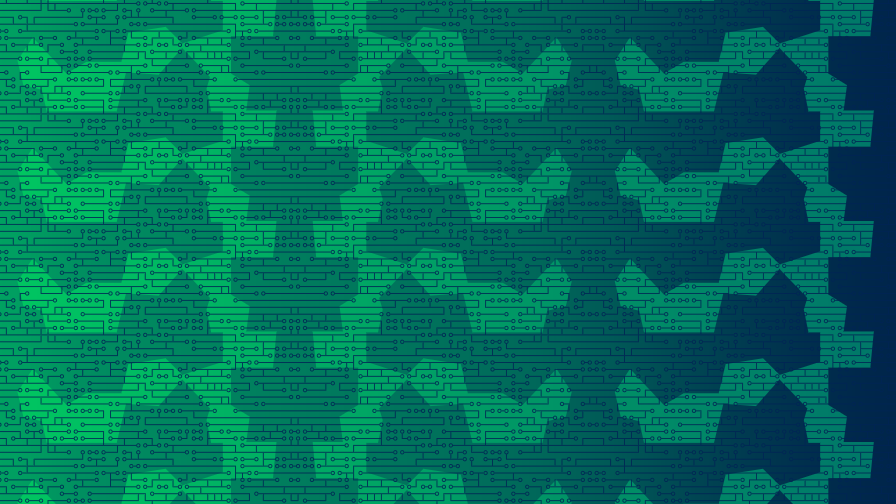
Write a WebGL 2 fragment shader that draws this pattern.

```glsl
#version 300 es
precision highp float;
// Mirrored columns and stacked rows of angular polygon bands on a green to navy ramp,
// overlaid with fine circuit traces. Bands are polygon distances; traces come from
// hashed links between grid nodes, with a ring wherever a trace ends.
uniform vec2 u_resolution;
out vec4 fragColor;

const vec2 TILE = vec2(256.0, 94.7);  // the canvas is 432 units tall
const vec2 GRID = vec2(43.0, 16.0);   // circuit nodes per tile

float hash(vec2 p) {
  return fract(sin(dot(p, vec2(127.1, 311.7))) * 43758.55);
}

// Signed distance to a closed polygon, negative inside
float polygonDistance(vec2 p, vec2 v[14]) {
  float d = dot(p - v[0], p - v[0]);
  float side = 1.0;
  for (int i = 0, j = 13; i < 14; j = i, i++) {
    vec2 e = v[j] - v[i];
    vec2 w = p - v[i];
    vec2 b = w - e * clamp(dot(w, e) / dot(e, e), 0.0, 1.0);
    d = min(d, dot(b, b));
    bvec3 c = bvec3(p.y >= v[i].y, p.y < v[j].y, e.x * w.y > e.y * w.x);
    if (all(c) || all(not(c))) side = -side;
  }
  return side * sqrt(d);
}

// Both halves of the band: the low horned piece and the upright stem
float bandDistance(vec2 p) {
  vec2 horned[14] = vec2[14](
    vec2(28, 32), vec2(15, 52), vec2(20, 73), vec2(36, 77), vec2(40, 95.5),
    vec2(100, 95.5), vec2(108, 62), vec2(136, 64), vec2(158, 39), vec2(142, 23),
    vec2(110, 28), vec2(104, 53), vec2(74, 53), vec2(57, 63));
  vec2 stem[14] = vec2[14](
    vec2(157, 42), vec2(180, 66), vec2(177, 76), vec2(181, 95.5), vec2(211, 95.5),
    vec2(214, 73), vec2(198, 63), vec2(198, 31), vec2(234, 31), vec2(237, 0),
    vec2(191, 0), vec2(191, 26), vec2(157, 37), vec2(155, 40));
  return min(polygonDistance(p, horned), polygonDistance(p, stem));
}

// Whether a node links to its right (x) and lower (y) neighbour
vec2 links(vec2 id) {
  id.y = mod(id.y, GRID.y);
  return step(vec2(hash(id), hash(id + 71.3)), vec2(0.78, 0.15));
}

// Distance to the arm of a trace that leaves the node along dir
float armDistance(vec2 p, vec2 dir, float on) {
  float along = clamp(dot(p, dir), 0.0, 4.0);
  return mix(1e3, length(p - dir * along), on);
}

float coverage(float d, float pixel) {
  return clamp(0.5 - d / pixel, 0.0, 1.0);
}

void main() {
  float pixel = 432.0 / u_resolution.y;
  vec2 p = gl_FragCoord.xy * pixel;
  float across = gl_FragCoord.x / u_resolution.x;

  // Fold every second column, repeat rows from the top down
  vec2 q;
  q.x = abs(mod(p.x + 3.5 + TILE.x, 2.0 * TILE.x) - TILE.x);
  q.y = mod(432.0 - p.y, TILE.y);

  // Ground and band colours
  vec3 ground = mix(vec3(0.0, 0.58, 0.38), vec3(0.0, 0.30, 0.335), across);
  ground = mix(ground, vec3(0.0, 0.10, 0.28), 0.8 * smoothstep(0.55, 1.05, across));
  ground.g += 0.05 * smoothstep(0.12, 0.0, across);
  vec3 bandColor = mix(vec3(0.0, 0.78, 0.38), vec3(0.0, 0.46, 0.41), across);

  // Band, joined to the one in the row above
  float band = 1e3;
  for (int k = 0; k < 2; k++) {
    band = min(band, bandDistance(q + vec2(-3.5, float(k) * TILE.y)));
  }
  vec3 color = mix(ground, bandColor, coverage(band, pixel));

  // Circuit traces around the nearest node
  vec2 cell = q / TILE * GRID;
  vec2 id = floor(cell);
  vec2 f = (fract(cell) - 0.5) * TILE / GRID;
  vec2 ahead = links(id);
  vec2 behind = vec2(links(id - vec2(1, 0)).x, links(id - vec2(0, 1)).y);
  float trace = min(
    min(armDistance(f, vec2(1, 0), ahead.x), armDistance(f, vec2(-1, 0), behind.x)),
    min(armDistance(f, vec2(0, 1), ahead.y), armDistance(f, vec2(0, -1), behind.y)));

  // A ring with an open centre closes each loose end
  float degree = dot(ahead + behind, vec2(1));
  if (degree > 0.5 && degree < 1.5) {
    float r = length(f);
    trace = min(max(trace, 1.4 - r), abs(r - 1.4));
  }
  color = mix(color, vec3(0.0, 0.14, 0.33), 0.85 * coverage(trace - 0.42, pixel));
  fragColor = vec4(color, 1.0);
}
```
